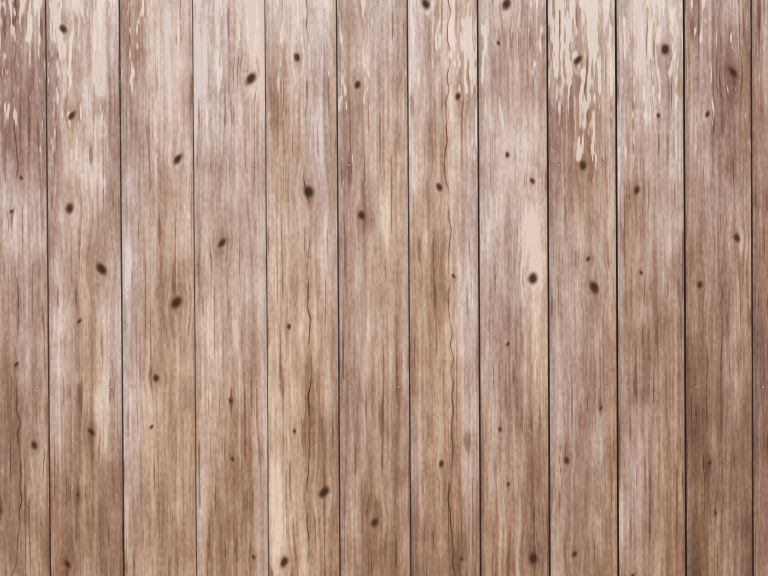
A WebGL 2 fragment shader for this texture:

```glsl
#version 300 es
precision highp float;
// Weathered vertical boards: leaning, narrowing planks with thin seams, stretched-noise
// grain bent around hashed knots, flaking paint near the top, a crack and nail rows.
uniform vec2 u_resolution;
out vec4 outColor;

// Lengths are fractions of the canvas width.
const float FIRST_SEAM = 0.0625, PITCH = 0.09637, NARROWING = 0.00047;
const float BOARD = 0.093, SEAM_HALF = 0.0011;
const float KNOT_CELL = 0.098, KNOT_CHANCE = 0.7, KNOT_MIN = 0.0026, KNOT_MAX = 0.0085;
const float NAIL_LOW = 0.246, NAIL_HIGH = 0.535, NAIL_RADIUS = 0.0015;
const float BASE_TONE = 0.715;

// Wood colours, dark to light; the red channel is also the tone key.
const vec3 WOOD[6] = vec3[6](vec3(.34, .24, .20), vec3(.54, .41, .34), vec3(.64, .51, .44),
  vec3(.71, .60, .53), vec3(.78, .68, .62), vec3(.88, .80, .75));
const vec3 GAP = vec3(.15, .11, .10), PAINT = vec3(.92, .87, .82), NAIL = vec3(.82, .76, .72);
const vec3 KNOT_CORE = vec3(.24, .17, .14), KNOT_RIM = vec3(.45, .31, .22);
const vec3 WARM = vec3(1.02, .995, .94), COOL = vec3(.99, 1.0, 1.04);

// Per-board character, left to right.
const float TONE[12] = float[12](-.08, .0, -.01, .035, .045, .0, .01, .01, -.02, -.02, -.08, -.05);
const float PAINTED[12] = float[12](.6, .7, .5, .45, .4, .6, .85, .4, 1., .8, .35, .35);
const float VEIN[12] = float[12](.7, .0, .0, .0, 1., .0, .7, .15, .0, .0, .3, .2);
const float DEPTH[12] = float[12](.6, .65, .4, .35, .65, .6, .8, .9, 1., 1., .8, .75);

float hash(vec2 p) {
  vec3 q = fract(p.xyx * 0.1031);
  q += dot(q, q.yzx + 33.33);
  return fract((q.x + q.y) * q.z);
}

float noise(vec2 p) {
  vec2 i = floor(p), f = fract(p);
  f = f * f * (3.0 - 2.0 * f);
  return mix(mix(hash(i), hash(i + vec2(1, 0)), f.x),
             mix(hash(i + vec2(0, 1)), hash(i + vec2(1, 1)), f.x), f.y);
}

float fbm(vec2 p) {
  float sum = 0.0, amp = 0.53;
  for (int i = 0; i < 4; i++) {
    sum += amp * noise(p);
    p = p * 2.03 + 17.3;
    amp *= 0.5;
  }
  return sum;
}

// Signed noise with separate frequencies across and along the grain.
float grain(vec2 g, float across, float along) {
  return noise(g * vec2(across, along)) - 0.5;
}

// Pixel coverage of a thin line.
float lineCover(float dist, float halfWidth, float px) {
  return clamp((halfWidth - dist) / px + 0.5, 0.0, 1.0) * min(1.0, 2.0 * halfWidth / px);
}

// One inside the radius, zero outside.
float disc(float dist, float radius, float soft) {
  return 1.0 - smoothstep(radius - soft, radius + soft, dist);
}

vec3 woodColor(float tone) {
  vec3 c = WOOD[0];
  for (int i = 0; i < 5; i++)
    c = mix(c, WOOD[i + 1], clamp((tone - WOOD[i].r) / (WOOD[i + 1].r - WOOD[i].r), 0.0, 1.0));
  return c;
}

void main() {
  float px = 1.0 / u_resolution.x;
  vec2 p = gl_FragCoord.xy * px;
  float height = gl_FragCoord.y / u_resolution.y;

  // Board coordinate: invert the quadratic that places the seams.
  float x = p.x + (height - 0.5) * mix(0.0065, 0.0026, p.x);
  float k = (PITCH - sqrt(PITCH * PITCH - 4.0 * NARROWING * (x - FIRST_SEAM))) / (2.0 * NARROWING);
  int board = clamp(int(floor(k)) + 1, 0, 11);
  float id = float(board), u = fract(k);
  vec2 q = vec2(u * BOARD, p.y);

  // Knots: at most one per cell; they push the grain aside.
  float warp = 0.0, stain = 0.0, rim = 0.0, core = 0.0, shift = 20.0 + 0.37 * id;
  for (int j = -1; j <= 1; j++) {
    vec2 cell = vec2(id + 3.0, floor(p.y / KNOT_CELL + shift) + float(j));
    if (hash(cell) > KNOT_CHANCE) continue;
    float size = hash(cell + 41.7), r = mix(KNOT_MIN, KNOT_MAX, size * size);
    vec2 d = q - vec2(mix(0.2, 0.8, hash(cell + 7.1)) * BOARD,
      (cell.y - shift + mix(0.15, 0.85, hash(cell + 13.9))) * KNOT_CELL);
    float lean = (hash(cell + 23.3) - 0.5) * d.y;
    float dist = length(vec2(d.x + lean, d.y * 0.75)) * (0.85 + 0.3 * noise(d / r + cell * 9.0));
    warp -= d.x * 0.6 * exp(-dot(d * vec2(1.0, 0.35), d) / (5.0 * r * r));
    stain += exp(-d.x * d.x / (r * r) - abs(d.y) / (3.5 * r));
    rim = max(rim, disc(dist, r * 0.85, r * 0.25 + 0.5 * px));
    core = max(core, disc(dist, r * 0.55, r * 0.2 + 0.5 * px) * (0.6 + 0.4 * size));
  }

  // Grain: blotches, long streaks, crisp fibres and dark checks.
  vec2 g = vec2(q.x + warp + id * 1.37, q.y + id * 2.1);
  float tone = BASE_TONE + TONE[board] + 0.30 * (fbm(g * vec2(24, 5)) - 0.5)
    + 0.12 * (fbm(g * vec2(45, 30) + 80.0) - 0.5)
    + 0.09 * grain(g, 120.0, 3.0) + 0.09 * grain(g, 300.0, 7.0)
    + 0.10 * grain(g, 480.0, 28.0) + 0.07 * grain(g, 430.0, 190.0)
    - 0.13 * smoothstep(0.28, 0.45, grain(g + 0.1, 340.0, 16.0))
    + 0.09 * smoothstep(0.16, 0.42, grain(g + 1.7, 36.0, 6.0))
    + 0.14 * (height - 0.45) - 0.05 * p.x * (1.0 - height) - 0.08 * stain;

  // Wandering heart vein and its broken crack.
  float path = 0.49 + 0.10 * noise(vec2(p.y * 11.0, id)) + 0.05 * noise(vec2(p.y * 60.0, id));
  float off = abs(u - path) * BOARD;
  float broken = smoothstep(0.15, 0.75, fbm(vec2(p.y * 30.0, id + 9.0)));
  tone -= VEIN[board] * broken * (0.10 * exp(-off / 0.004) + 0.30 * lineCover(off, 0.0007, px));
  vec3 color = woodColor(tone);
  color *= mix(WARM, COOL, clamp(0.6 * height + 0.25 + 0.9 * grain(g, 40.0, 3.0), 0.0, 1.0));

  // Flaking paint: thin broken streaks, thickest at the top.
  float flakes = 0.4 * noise(g * vec2(260, 20)) + 0.25 * noise(g * vec2(400, 90))
    + 0.35 * fbm(g * vec2(45, 8) + 31.0);
  float cover = PAINTED[board] * smoothstep(0.5, 1.0, height);
  color = mix(color, PAINT, 0.8 * smoothstep(0.76, 0.88, flakes + 0.32 * cover) * smoothstep(0.0, 0.3, cover));
  color = mix(color, KNOT_RIM, 0.65 * rim);
  color = mix(color, KNOT_CORE, 0.9 * core);

  // Nails: a pair per board in each row, with a small shadow.
  float row = min(abs(p.y - NAIL_LOW), abs(p.y - NAIL_HIGH));
  float nail = length(vec2((abs(u - 0.5) - 0.34) * BOARD, row));
  color *= 1.0 - 0.15 * disc(nail, NAIL_RADIUS * 1.6, px);
  color = mix(color, NAIL, 0.6 * disc(nail, NAIL_RADIUS, 0.6 * px));

  // Seams: a faint shadow and a thin gap of varying depth.
  float nearest = floor(k + 0.5), depth = DEPTH[clamp(int(nearest), 0, 11)];
  float gap = abs(k - nearest) * BOARD;
  color *= 1.0 - 0.20 * depth * exp(-gap / 0.0025);
  color = mix(color, GAP, (0.35 + 0.6 * depth) * lineCover(gap, SEAM_HALF * (0.4 + 0.7 * depth), px));
  outColor = vec4(color, 1.0);
}
```
